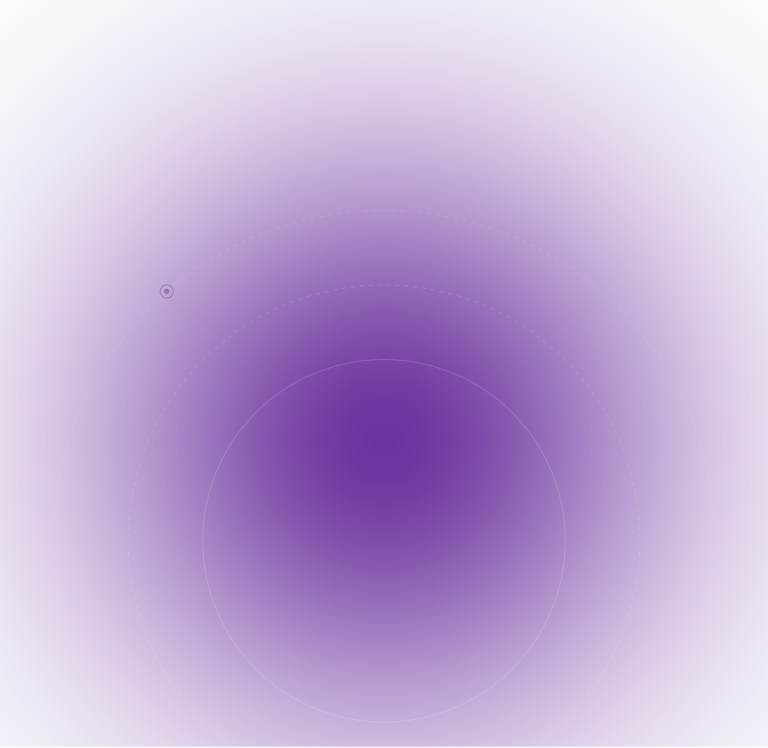
Give the GLSL for this background, as a WebGL 1 fragment shader.

```glsl
precision highp float;
// Soft violet radial glow on white, with faint orbit rings and a small target marker.

uniform vec2 u_resolution;

const float TAU = 6.2831853;
const vec3 PAPER = vec3(1.0);
const vec3 VIOLET = vec3(0.42, 0.20, 0.62);
const vec3 MARKER_INK = vec3(0.42, 0.26, 0.60);

// Antialiased coverage of a signed distance; pixel is the size of one pixel.
float coverage(float dist, float pixel) {
  return clamp(0.5 - dist / pixel, 0.0, 1.0);
}

float disc(vec2 p, float radius, float pixel) {
  return coverage(length(p) - radius, pixel);
}

float ring(vec2 p, float radius, float width, float pixel) {
  return coverage(abs(length(p) - radius) - 0.5 * width, pixel);
}

// Dashes of equal length and gap around the origin.
float dashes(vec2 p, float count, float pixel) {
  float turn = atan(p.y, p.x) / TAU;
  float arc = TAU * length(p) / count;
  float gap = abs(fract(turn * count) - 0.5) - 0.25;
  return coverage(gap * arc, pixel);
}

// Bell-shaped falloff, slightly wider in the tail than a Gaussian.
float glow(vec2 p, float spread) {
  return exp(-pow(length(p) / spread, 1.87));
}

void main() {
  // Canvas height is one unit; x is measured from the middle.
  float pixel = 1.0 / u_resolution.y;
  vec2 p = (gl_FragCoord.xy - vec2(0.5 * u_resolution.x, 0.0)) * pixel;

  // Background glow
  vec3 color = mix(PAPER, VIOLET, glow(p - vec2(0.0, 0.411), 0.388));

  // Concentric orbits: the inner one is solid, the outer ones dashed
  vec2 orbit = p - vec2(0.0, 0.277);
  for (int i = 0; i < 3; i++) {
    float step = float(i);
    float line = ring(orbit, 0.2423 + 0.0997 * step, 0.0012, pixel);
    if (i > 0) line *= dashes(orbit, 130.0 + 50.0 * step, pixel);
    color = mix(color, PAPER, line * (0.16 - 0.02 * step));
  }

  // Target marker
  vec2 target = p - vec2(-0.2905, 0.6104);
  float marker = max(ring(target, 0.0088, 0.0012, pixel),
                     disc(target, 0.0036, pixel));
  color = mix(color, MARKER_INK, 0.5 * marker);

  // Pale hairline along the lower edge
  color = mix(color, PAPER, 0.8 * coverage(p.y - 0.002, pixel));

  gl_FragColor = vec4(color, 1.0);
}
```
